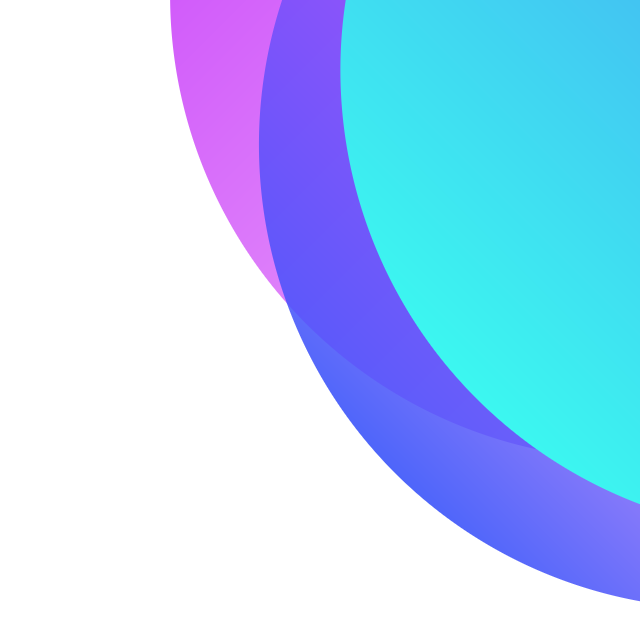
A WebGL 2 fragment shader for this background:

```glsl
#version 300 es
precision highp float;
// Three large overlapping discs sweep in from the upper right over white.
// Each disc is a circle distance with a soft edge and a diagonal gradient;
// the middle disc takes a deeper violet tint where it covers the first.

uniform vec2 u_resolution;
out vec4 fragColor;

// Coverage of a disc, smoothed over about one pixel
float disc(vec2 p, vec2 center, float radius) {
    return clamp((radius - length(p - center)) * u_resolution.y + 0.5, 0.0, 1.0);
}

void main() {
    // Canvas height is one unit
    vec2 p = gl_FragCoord.xy / u_resolution.y;
    float rise = p.x + p.y - 1.0;   // grows toward the upper right
    float fall = p.x - p.y + 1.0;   // grows toward the lower right

    float back = disc(p, vec2(1.0070, 1.0073), 0.7370);
    float middle = disc(p, vec2(1.1474, 0.7702), 0.7364);
    float front = disc(p, vec2(1.2771, 0.8886), 0.7368);

    // Diagonal gradients of the discs
    vec3 magenta = mix(vec3(0.82, 0.36, 0.98), vec3(0.87, 0.50, 0.98), (fall - 0.27) / 0.643);
    vec3 blue = vec3(0.385, 0.425, 0.98) + vec3(0.64, 0.227, 0.0) * rise;
    vec3 violet = vec3(0.373 + 0.302 * rise, 0.345 + 0.04 * (fall - 0.93), 0.98);
    vec3 cyan = mix(vec3(0.235, 0.97, 0.94), vec3(0.26, 0.77, 0.95), (rise - 0.119) / 0.897);

    // Stack from back to front
    vec3 color = mix(vec3(1.0), magenta, back);
    color = mix(color, mix(blue, violet, back), middle);
    color = mix(color, cyan, front);
    fragColor = vec4(color, 1.0);
}
```
